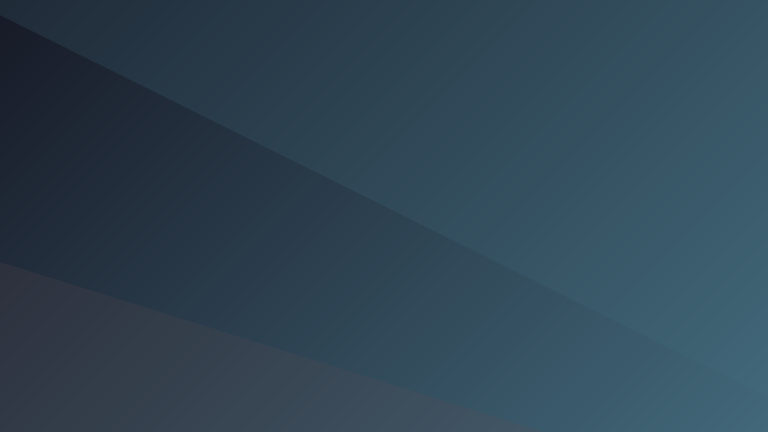
Give the GLSL for this background, as a Shadertoy shader.

```glsl
// Dark teal diagonal gradient crossed by two large translucent planes.

// Base gradient, from the upper left to the lower right corner
const vec3 NAVY = vec3(0.090, 0.100, 0.150);
const vec3 TEAL = vec3(0.259, 0.408, 0.478);

// Translucent planes: tint and opacity
const vec3 UPPER_TINT = vec3(0.259, 0.431, 0.490);
const float UPPER_OPACITY = 0.20;
const vec3 LOWER_TINT = vec3(0.390, 0.290, 0.310);
const float LOWER_OPACITY = 0.18;

// Plane edges: height at the left and right sides of the canvas
const vec2 UPPER_EDGE = vec2(0.965, 0.081);
const vec2 LOWER_EDGE = vec2(0.3935, -0.162);

// Smooth coverage of the area above a straight edge
float coverAbove(vec2 uv, vec2 edge) {
    float d = uv.y - mix(edge.x, edge.y, uv.x);
    float halfWidth = 0.5 * fwidth(d);
    return smoothstep(-halfWidth, halfWidth, d);
}

void mainImage(out vec4 fragColor, in vec2 fragCoord) {
    vec2 uv = fragCoord / iResolution.xy;
    float aspect = iResolution.x / iResolution.y;

    // Base gradient at 45 degrees, spanning opposite corners
    float along = (uv.x * aspect + 1.0 - uv.y) / (aspect + 1.0);
    vec3 color = mix(NAVY, TEAL, along);

    // Cool plane above, warm plane below
    float upper = coverAbove(uv, UPPER_EDGE);
    float lower = 1.0 - coverAbove(uv, LOWER_EDGE);
    color = mix(color, UPPER_TINT, UPPER_OPACITY * upper);
    color = mix(color, LOWER_TINT, LOWER_OPACITY * lower);

    fragColor = vec4(color, 1.0);
}
```
